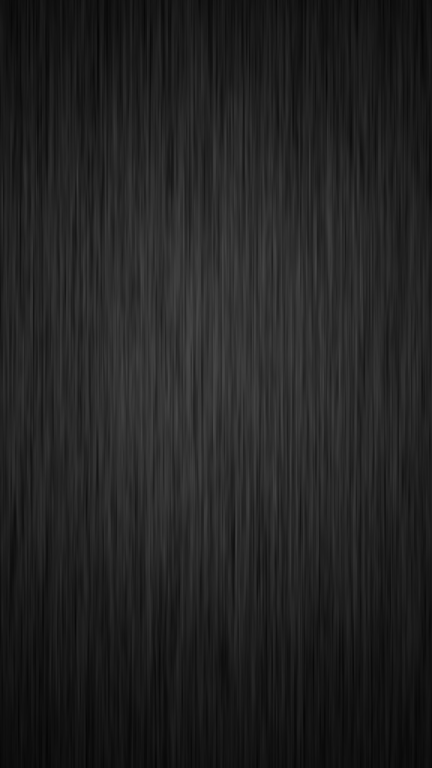
Give the GLSL for this texture, as a WebGL 2 fragment shader.

```glsl
#version 300 es
precision highp float;

uniform vec2 u_resolution;
out vec4 fragColor;

float hash(vec2 p) {
    return fract(sin(dot(p, vec2(127.1, 311.7))) * 43758.5453);
}

// One vertical fibre: smooth noise along y with its own phase
float fibre(float column, float y) {
    y += 17.0 * hash(vec2(column, 3.7));
    float cell = floor(y);
    return mix(hash(vec2(column, cell)),
               hash(vec2(column, cell + 1.0)),
               smoothstep(0.0, 1.0, y - cell));
}

// Neighbouring fibres blended across x, centred on zero
float brushed(vec2 uv, vec2 density, float seed) {
    float x = uv.x * density.x + seed;
    float column = floor(x);
    float blend = smoothstep(0.1, 0.9, x - column);
    return mix(fibre(column, uv.y * density.y),
               fibre(column + 1.0, uv.y * density.y), blend) - 0.5;
}

void main() {
    vec2 uv = gl_FragCoord.xy / u_resolution;

    // Broad soft light, a little above the centre
    vec2 fromLight = uv - vec2(0.5, 0.54);
    float glow = exp(-dot(fromLight * fromLight, vec2(2.1, 5.2)));
    float shade = mix(0.022, 0.212, glow);

    // Hair-thin strokes, with shorter flecks over them
    float grain = 0.34 * brushed(uv, vec2(288.0, 9.0), 11.5)
                + 0.38 * brushed(uv, vec2(205.0, 8.0), 431.0)
                + 0.20 * brushed(uv, vec2(288.0, 34.0), 1301.5)
                + 0.16 * brushed(uv, vec2(190.0, 22.0), 1733.0);

    // Sparse dark scratches
    grain -= 0.9 * max(brushed(uv, vec2(230.0, 8.0), 907.0) - 0.18, 0.0);

    // Strokes stand out more where the light fades
    float contrast = mix(1.7, 1.0, glow);
    float grey = shade * (1.03 + contrast * grain);

    fragColor = vec4(vec3(clamp(grey, 0.0, 1.0)), 1.0);
}
```
